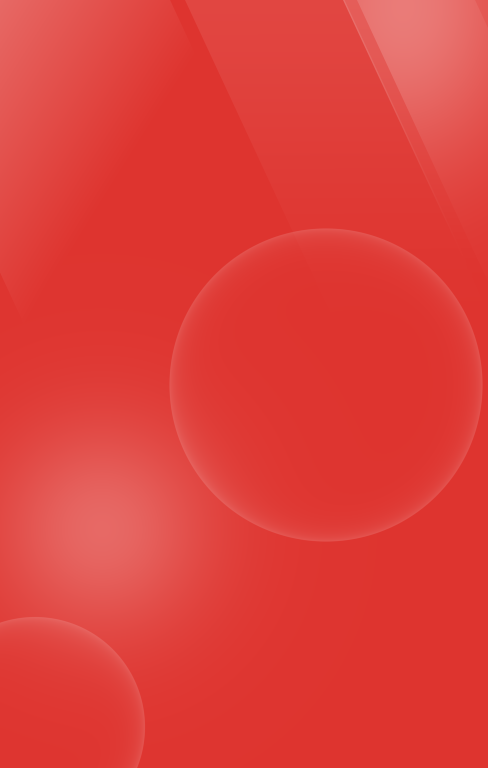
Give the GLSL for this background, as a WebGL 1 fragment shader.

```glsl
precision highp float;

uniform vec2 u_resolution;

// Antialiased step, about one pixel wide
float edge(float at, float x) {
    float soft = 0.7 / u_resolution.y;
    return smoothstep(at - soft, at + soft, x);
}

float band(float left, float right, float x) {
    return edge(left, x) * (1.0 - edge(right, x));
}

float glow(vec2 offset, float radius) {
    return exp(-dot(offset, offset) / (radius * radius));
}

// Clear disc whose light gathers on the inside of its rim
float bubble(vec2 offset, float radius) {
    float inside = radius - length(offset);
    float rim = 0.11 * exp(-max(inside, 0.0) / 0.017);
    rim += 0.05 * exp(-max(inside, 0.0) / 0.004);
    return edge(0.0, inside) * rim;
}

void main() {
    vec2 p = gl_FragCoord.xy / u_resolution.y;
    float depth = 1.0 - p.y;
    float slant = p.x - 0.465 * depth;
    vec3 color = vec3(0.871, 0.204, 0.184);
    vec3 white = vec3(1.0);

    // Left panel, fading away from the upper corner
    float leftFade = max(1.0 - p.x / 0.30 - depth / 0.47, 0.0);
    color = mix(color, white, 0.26 * leftFade * band(-0.165, 0.2214, slant));

    // Middle panel
    float middleFade = 1.0 - smoothstep(-0.08, 0.44, depth);
    color = mix(color, white, 0.095 * middleFade * band(0.2409, 0.4466, slant));

    // Right panel with a bright bevel along its left side
    float rightFade = 1.0 - smoothstep(0.0, 0.38, depth);
    float bevel = 0.20 * rightFade * band(0.4466, 0.4648, slant);
    bevel += 0.09 * rightFade * band(0.4466, 0.4486, slant);
    vec2 shine = (p - vec2(0.525, 0.99)) / vec2(1.0, 1.35);
    float sheen = 0.32 * glow(shine, 0.155) * band(0.4648, 0.6185, slant);
    sheen += 0.24 * glow(shine, 0.155) * edge(0.6185, slant);
    sheen += 0.03 * rightFade * edge(0.4648, slant);
    color = mix(color, white, bevel + sheen);

    // Soft light at lower left
    vec2 lamp = p - vec2(0.133, 0.311);
    color = mix(color, white, 0.235 * glow(lamp, 0.132) + 0.025 * glow(lamp, 0.23));

    // Bubbles
    color = mix(color, white, bubble(p - vec2(0.4245, 0.4987), 0.2038));
    color = mix(color, white, bubble(p - vec2(0.0456, 0.0534), 0.1432));

    gl_FragColor = vec4(color, 1.0);
}
```
